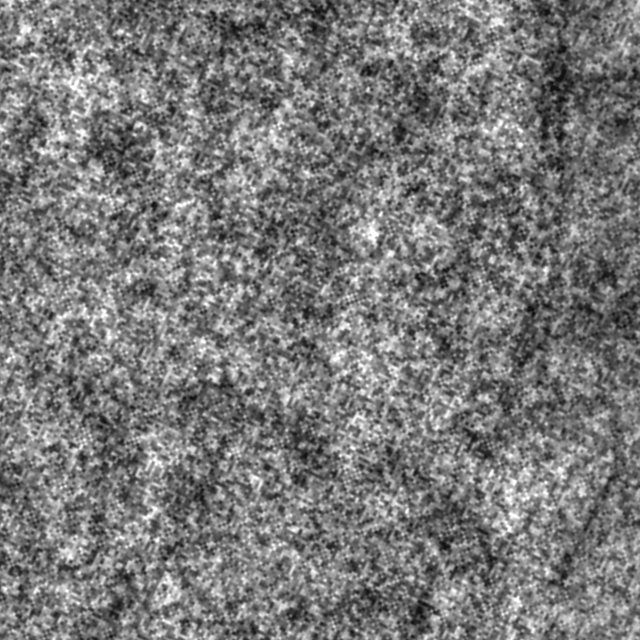
Give the GLSL for this texture, as a three.js fragment shader.

```glsl
// Grey grainy surface with soft mottling and a few dark creases on the right.
// Rotated layers of value noise form the grain; distance falloffs shade the
// creases and patches, and a gentle curve sets the final tones.
varying vec2 vUv;

const float MID_GREY = 0.485;
const float DARKEST = 0.07;

// Sine-free hash of a lattice point, 0 to 1
float hash(vec2 p) {
  vec3 q = fract(vec3(p.xyx) * 0.1031);
  q += dot(q, q.yzx + 33.33);
  return fract((q.x + q.y) * q.z);
}

// Smooth value noise, centred on zero
float noise(vec2 p) {
  vec2 cell = floor(p);
  vec2 f = fract(p);
  f = f * f * (3.0 - 2.0 * f);
  float low = mix(hash(cell), hash(cell + vec2(1.0, 0.0)), f.x);
  float high = mix(hash(cell + vec2(0.0, 1.0)), hash(cell + 1.0), f.x);
  return mix(low, high, f.y) - 0.5;
}

// One noise layer, turned so that its lattice stays hidden
float layer(vec2 uv, float frequency, float angle) {
  float c = cos(angle);
  float s = sin(angle);
  return noise(mat2(c, s, -s, c) * uv * frequency + frequency * 1.7 + 20.0);
}

// Bell-shaped falloff with distance
float bell(float distance, float width) {
  float t = distance / width;
  return exp(-t * t);
}

// Soft stroke between two points
float stroke(vec2 uv, vec2 a, vec2 b, float width) {
  vec2 along = b - a;
  float t = clamp(dot(uv - a, along) / dot(along, along), 0.0, 1.0);
  return bell(length(uv - a - along * t), width);
}

// Fine grain over broader mottling
float grain(vec2 uv) {
  return 0.52 * layer(uv, 205.0, 0.45)
       + 0.43 * layer(uv, 98.0, 1.10)
       + 0.24 * layer(uv, 39.0, 0.75)
       + 0.20 * layer(uv, 14.0, 0.30);
}

// Long crease: a paired, bowed upper part and a slanting lower part
float longCrease(vec2 uv) {
  float bow = uv.y - 0.85;
  float upperX = uv.x - 0.879 + 0.19 * bow * bow;
  float lowerX = uv.x - 0.642 - 0.4 * uv.y;
  float upper = smoothstep(0.38, 0.43, uv.y);
  float lower = 1.0 - smoothstep(0.36, 0.43, uv.y);
  float ridge = bell(upperX + 0.013, 0.005) * bell(uv.y - 0.6, 0.13);
  float pair = 0.20 * bell(upperX, 0.010) + 0.15 * bell(upperX + 0.027, 0.014);
  return upper * (pair - 0.14 * ridge) + lower * 0.17 * bell(lowerX, 0.012);
}

// Short creases near the right edge
float sideCreases(vec2 uv) {
  float hook = stroke(uv, vec2(0.963, 0.36), vec2(0.963, 0.25), 0.008);
  hook = max(hook, stroke(uv, vec2(0.963, 0.25), vec2(0.925, 0.20), 0.008));
  hook = max(hook, stroke(uv, vec2(0.925, 0.20), vec2(0.866, 0.09), 0.010));
  float band = stroke(uv, vec2(1.0, 0.90), vec2(0.955, 0.74), 0.022);
  float nick = stroke(uv, vec2(0.965, 0.50), vec2(1.01, 0.462), 0.009);
  return 0.23 * hook + 0.19 * band + 0.24 * nick;
}

// Broad light and dark patches
float patches(vec2 uv) {
  float glow = bell(length((uv - vec2(0.85, 0.245)) * vec2(0.85, 1.15)), 0.065);
  float hollow = bell(length(uv - vec2(0.76, 0.14)), 0.045);
  float shade = bell(length(uv - vec2(0.95, 0.49)), 0.055);
  float centre = bell(length(uv - vec2(0.50, 0.53)), 0.05);
  return 0.19 * glow - 0.11 * hollow - 0.11 * shade - 0.08 * centre;
}

void main() {
  vec2 wobble = 0.012 * vec2(layer(vUv, 18.0, 0.2), layer(vUv, 21.0, 0.9));
  vec2 bent = vUv + wobble;
  float rightSide = smoothstep(0.80, 0.92, vUv.x);

  float relief = grain(vUv) * (1.0 - 0.18 * rightSide);
  relief += patches(bent) - longCrease(bent) - sideCreases(bent);
  relief -= 0.035 * rightSide;

  // Brighten the highlights and compress the shadows
  float tone = MID_GREY + relief + 0.35 * relief * relief;
  gl_FragColor = vec4(vec3(clamp(tone, DARKEST, 1.0)), 1.0);
}
```
